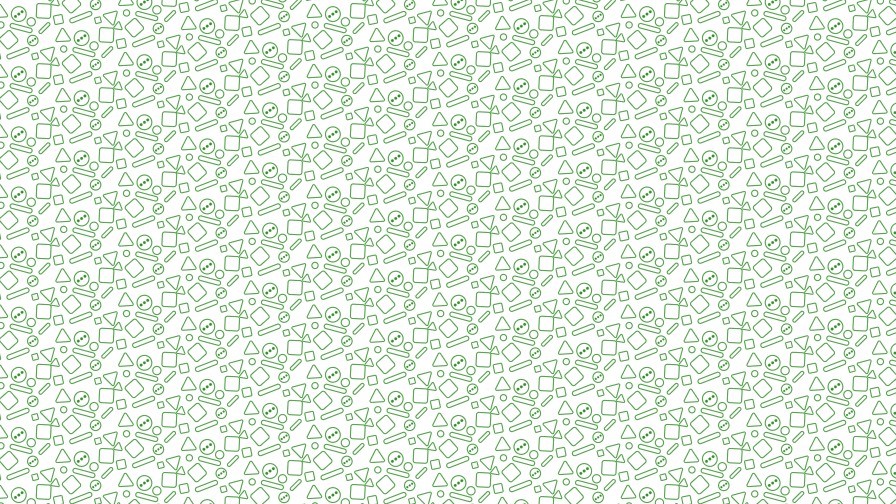
Give the GLSL for this pattern, as a Shadertoy shader.

```glsl
// Thin green outlines of circles, rounded squares, triangles and bars on white.
// Each shape is folded into a sheared lattice, so one distance function draws
// all its copies; line coverage is box-filtered over the pixel width.

const float CANVAS_WIDTH = 1152.0;          // design units across the canvas
const vec2  CELL = vec2(80.77, 77.3);       // column and row spacing
const float SHEAR = 0.4;                    // rows dropped per column
const vec2  ANCHOR = vec2(428.0, 398.0);    // centre of one large dotted circle
const float LINE_WIDTH = 1.2;
const float FILTER_PIXELS = 1.15;
const vec3  PAPER = vec3(0.995, 1.0, 0.995);
const vec3  INK = vec3(0.20, 0.57, 0.16);

// Position relative to the nearest copy of a shape, turned by its angle.
vec2 place(vec2 p, vec2 offset, float angle) {
    p -= offset;
    float column = round(p.x / CELL.x);
    p -= column * vec2(CELL.x, -SHEAR * CELL.y);
    p.y -= CELL.y * round(p.y / CELL.y);
    float c = cos(angle), s = sin(angle);
    return vec2(c * p.x + s * p.y, c * p.y - s * p.x);
}

float circle(vec2 p, float radius) {
    return length(p) - radius;
}

float roundedBox(vec2 p, vec2 halfSize, float corner) {
    vec2 q = abs(p) - halfSize + corner;
    return length(max(q, 0.0)) + min(max(q.x, q.y), 0.0) - corner;
}

float bar(vec2 p, float halfLength, float radius) {
    p.x -= clamp(p.x, radius - halfLength, halfLength - radius);
    return length(p) - radius;
}

// Equilateral triangle pointing up, grown outward by its corner radius.
float roundedTriangle(vec2 p, float halfSide, float corner) {
    const float k = 1.7320508;
    p.x = abs(p.x) - halfSide;
    p.y += halfSide / k;
    if (p.x + k * p.y > 0.0) p = vec2(p.x - k * p.y, -k * p.x - p.y) * 0.5;
    p.x -= clamp(p.x, -2.0 * halfSide, 0.0);
    return -length(p) * sign(p.y) - corner;
}

float dotRow(vec2 p, float spacing, float radius) {
    p.x -= spacing * clamp(round(p.x / spacing), -1.0, 1.0);
    return circle(p, radius);
}

// Unsigned distance to the nearest outline.
float outlines(vec2 p) {
    // Circles
    float d = abs(circle(place(p, vec2(0.0), 0.0), 9.5));
    d = min(d, abs(circle(place(p, vec2(18.0, -34.0), 0.0), 6.7)));
    d = min(d, abs(circle(place(p, vec2(16.0, -10.0), 0.0), 5.3)));
    d = min(d, abs(circle(place(p, vec2(-23.0, -14.0), 0.0), 4.0)));

    // Squares
    d = min(d, abs(roundedBox(place(p, vec2(32.0, 4.0), -0.05), vec2(9.2), 3.0)));
    d = min(d, abs(roundedBox(place(p, vec2(-13.0, -33.0), 0.72), vec2(9.2), 3.0)));
    d = min(d, abs(roundedBox(place(p, vec2(51.0, -7.0), 0.2), vec2(5.6), 1.5)));
    d = min(d, abs(roundedBox(place(p, vec2(21.0, 23.0), 0.25), vec2(3.7), 1.0)));

    // Triangles
    d = min(d, abs(roundedTriangle(place(p, vec2(-24.0, 2.0), 0.06), 7.6, 1.7)));
    d = min(d, abs(roundedTriangle(place(p, vec2(38.0, 27.0), 3.4), 7.6, 1.5)));
    d = min(d, abs(roundedTriangle(place(p, vec2(47.0, 15.0), -0.15), 4.3, 1.1)));

    // Bars
    d = min(d, abs(bar(place(p, vec2(3.0, -18.0), -0.26), 14.5, 2.9)));
    d = min(d, abs(bar(place(p, vec2(-1.0, 27.0), 0.37), 15.0, 2.9)));
    return min(d, abs(bar(place(p, vec2(33.0, -18.0), 0.78), 9.0, 2.1)));
}

// Signed distance to the solid dots inside the two dotted circles.
float solidDots(vec2 p) {
    float large = dotRow(place(p, vec2(0.0), 0.62), 5.2, 1.8);
    float small = dotRow(place(p, vec2(18.0, -34.0), 0.62), 3.8, 1.3);
    return min(large, small);
}

void mainImage(out vec4 fragColor, in vec2 fragCoord) {
    float unitsPerPixel = CANVAS_WIDTH / iResolution.x;
    vec2 p = fragCoord * unitsPerPixel - ANCHOR;
    float footprint = FILTER_PIXELS * unitsPerPixel;

    // Overlap of the filter footprint with the stroke
    float d = outlines(p);
    float reach = 0.5 * footprint, halfLine = 0.5 * LINE_WIDTH;
    float overlap = min(d + reach, halfLine) - max(d - reach, -halfLine);
    float stroke = clamp(overlap / footprint, 0.0, 1.0);

    float fill = clamp(0.5 - solidDots(p) / footprint, 0.0, 1.0);
    fragColor = vec4(mix(PAPER, INK, max(stroke, fill)), 1.0);
}
```
